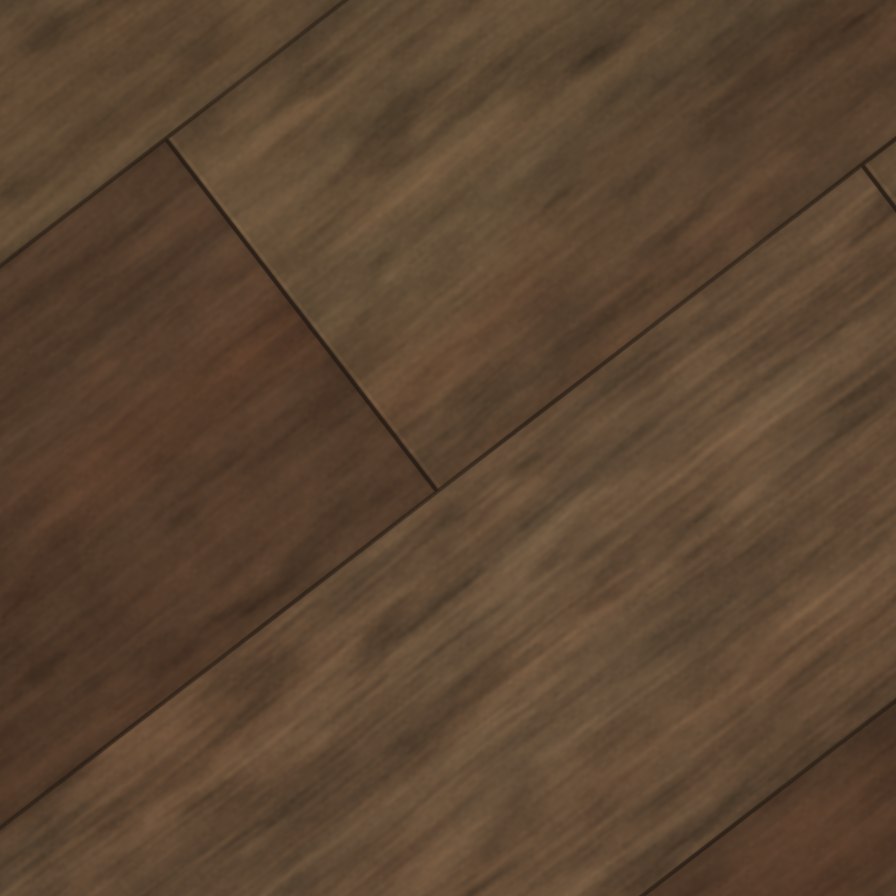
Reproduce this texture procedurally as a three.js fragment shader.

```glsl
// Diagonal floor of wide walnut planks with staggered butt joints.
// Canvas space is turned along the grain and cut into rows and planks; each
// plank gets its own tone and stretched-noise grain, then dark soft seams.

#define ANGLE 0.656          // direction of the grain, radians
#define PLANK_WIDTH 0.497
#define PLANK_LENGTH 1.8
#define ROW_START 0.060      // position of one long seam across the grain
#define JOINT_START 0.662    // position of that row's butt joint
#define STAGGER 0.598        // shift of the joints from row to row
#define SEAM_HALF 0.0011
#define SEAM_SOFT 0.0024
#define BLOTCH 0.30          // contrast of the broad clouds
#define STREAK 0.34          // contrast of the long streaks
#define PORES 0.13           // contrast of the fine lines

varying vec2 vUv;

float hash(vec2 p) {
  return fract(sin(dot(p, vec2(127.1, 311.7))) * 43758.5453);
}

float noise(vec2 p) {
  vec2 i = floor(p);
  vec2 f = fract(p);
  f = f * f * (3.0 - 2.0 * f);
  float low = mix(hash(i), hash(i + vec2(1.0, 0.0)), f.x);
  float high = mix(hash(i + vec2(0.0, 1.0)), hash(i + 1.0), f.x);
  return mix(low, high, f.y);
}

float fbm(vec2 p) {
  float sum = 0.0;
  float amp = 0.533;
  for (int i = 0; i < 4; i++) {
    sum += amp * noise(p);
    p = p * 2.03 + vec2(17.3, 9.1);
    amp *= 0.5;
  }
  return sum;
}

// Wood colour at a point of a plank; x runs along the grain
vec3 wood(vec2 at, vec2 id) {
  vec3 olive = vec3(0.385, 0.300, 0.212);
  vec3 sand = vec3(0.396, 0.304, 0.220);
  vec3 russet = vec3(0.328, 0.235, 0.168);

  // Cycle of plank tones: olive, sand, olive, russet
  float kind = mod(2.0 * id.x + id.y, 4.0);
  float isSand = step(0.5, kind) * step(kind, 1.5);
  float isRusset = step(2.5, kind);
  vec3 base = mix(mix(olive, sand, isSand), russet, isRusset);

  // Slightly bent grain, different in every plank
  vec2 seed = vec2(hash(id + 3.7), hash(id + 8.2)) * 20.0;
  vec2 g = at + seed;
  g.y += 0.024 * (fbm(g * vec2(3.0, 6.0)) - 0.5);

  float blotch = fbm(g * vec2(4.5, 11.0)) - 0.5;
  float streak = fbm(g * vec2(3.5, 34.0) + 5.0) - 0.5;
  float curl = fbm(g * vec2(15.0, 36.0) + 11.0) - 0.5;
  float pores = noise(g * vec2(6.0, 115.0)) - 0.5;
  float fine = noise(g * vec2(24.0, 200.0) + 2.0) - 0.5;
  float speck = noise(at * 190.0) - 0.5;

  // Red heartwood along one edge, and wandering warm or green stains
  float heart = (1.0 - smoothstep(0.04, 0.24, at.y + 0.2 * blotch)) * step(kind, 0.5);
  base = mix(base, russet * 1.04, 0.65 * heart);
  float warm = fbm(g * vec2(3.0, 13.0) + 23.0) - 0.5;
  base *= 1.0 + warm * vec3(0.10, -0.03, -0.08);

  float lineGain = PORES * mix(0.75, 1.2, isSand);
  float shade = 1.0 + BLOTCH * blotch + STREAK * streak + 0.24 * curl;
  shade += lineGain * (pores + 0.7 * fine) + 0.07 * speck;

  // Sparse dark mineral stains
  float stain = smoothstep(0.56, 0.76, fbm(g * vec2(8.0, 24.0) + 31.0));
  shade -= 0.11 * stain;
  return base * shade;
}

void main() {
  // Turn to along-grain and across-grain coordinates
  vec2 along = vec2(cos(ANGLE), sin(ANGLE));
  vec2 p = vec2(dot(vUv, along), dot(vUv, vec2(-along.y, along.x)));

  // Row, then plank within the row
  float row = floor((p.y - ROW_START) / PLANK_WIDTH);
  float y = p.y - ROW_START - row * PLANK_WIDTH;
  float x = p.x - JOINT_START + row * STAGGER;
  float plank = floor(x / PLANK_LENGTH);
  x -= plank * PLANK_LENGTH;
  vec3 color = wood(vec2(x, y), vec2(row, plank));

  // Gentle falloff of light to the left and the corners
  vec2 c = vUv - vec2(0.58, 0.52);
  color *= 1.04 - 0.22 * dot(c, c);

  // Bevel: soft shadow around the seams, faint lit edge at the butt joints
  float sideDist = min(y, PLANK_WIDTH - y);
  float endDist = min(x, PLANK_LENGTH - x);
  color *= 1.0 - 0.12 * exp(-min(sideDist, endDist) / 0.005);
  color *= 1.0 + 0.13 * exp(-pow((x - 0.0052) / 0.0018, 2.0));

  // Seams, with uneven depth along the long ones; the upper ones are fainter
  float depth = 0.50 + 0.32 * noise(p * vec2(9.0, 2.0));
  depth *= 1.0 - 0.22 * smoothstep(0.3, 0.5, p.y);
  float side = depth * (1.0 - smoothstep(SEAM_HALF, SEAM_HALF + SEAM_SOFT, sideDist));
  float end = 0.80 * (1.0 - smoothstep(SEAM_HALF, SEAM_HALF + SEAM_SOFT, endDist));
  color = mix(color, vec3(0.135, 0.100, 0.075), max(side, end));

  gl_FragColor = vec4(color, 1.0);
}
```
